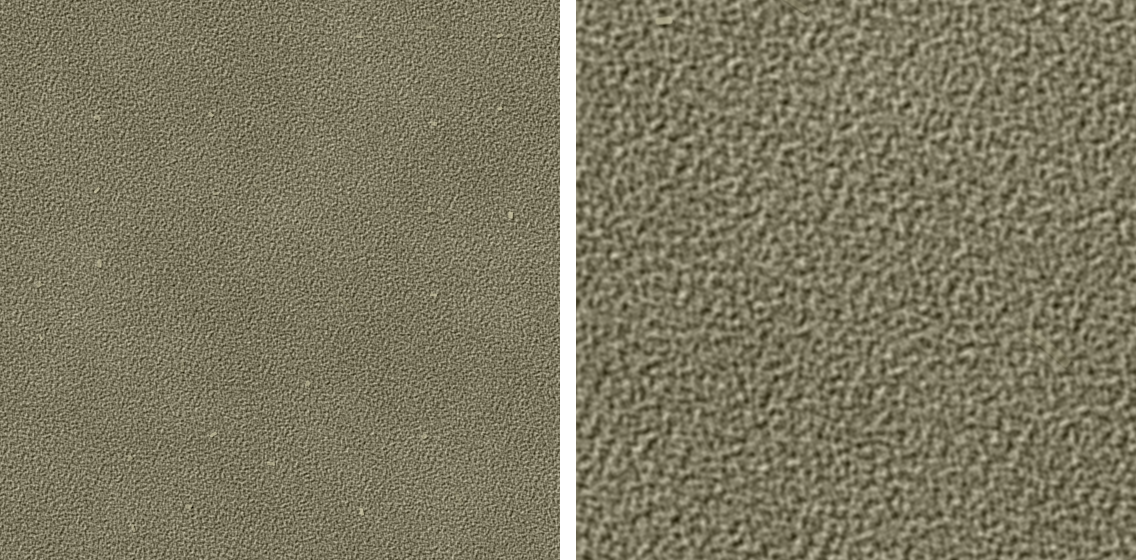
Left: the whole. Right: its middle third, enlarged.
A Shadertoy shader for this texture:

```glsl
// Fine olive-grey grit, like coarse plaster, with a few pale chips scattered on it.
// Two octaves of gradient noise form a height field that is embossed by a light
// from the upper left; chips are rounded boxes, one per occupied grid cell.

const vec3  BASE_COLOR   = vec3(0.485, 0.465, 0.374);
const vec3  CHIP_COLOR   = vec3(0.730, 0.710, 0.590);
const vec2  TO_LIGHT     = vec2(-0.70, 0.71);
const float GRAIN_FREQ   = 182.0;   // coarse grains across the canvas
const float FINE_FREQ    = 290.0;   // fine grains across the canvas
const float FINE_WEIGHT  = 0.7;
const float EMBOSS_STEP  = 0.0037;  // distance between the compared heights
const float RELIEF       = 0.225;   // contrast of the lit relief
const float CREST_TINT   = 0.10;    // raised grains are a little paler
const float MOTTLE       = 0.032;   // contrast of the broad, faint patches
const float CHIP_GRID    = 7.0;
const float CHIP_SHARE   = 0.60;    // share of grid cells holding a chip
const float SLIVER_SHARE = 0.14;    // share of chips that are long and dull
const float SHADOW_DEPTH = 0.16;
const float TAU          = 6.28318;

vec2 hash2(vec2 p) {
    vec3 q = fract(p.xyx * vec3(0.1031, 0.1030, 0.0973));
    q += dot(q, q.yzx + 33.33);
    return fract((q.xx + q.yz) * q.zy);
}

mat2 rotation(float angle) {
    float c = cos(angle), s = sin(angle);
    return mat2(c, s, -s, c);
}

// Contribution of one lattice corner
float slope(vec2 corner, vec2 offset) {
    float angle = TAU * hash2(corner).x;
    return dot(vec2(cos(angle), sin(angle)), offset);
}

float gradientNoise(vec2 p) {
    vec2 i = floor(p), f = fract(p);
    vec2 w = f * f * f * (f * (f * 6.0 - 15.0) + 10.0);
    vec2 e = vec2(1.0, 0.0);
    float low  = mix(slope(i, f), slope(i + e.xy, f - e.xy), w.x);
    float high = mix(slope(i + e.yx, f - e.yx), slope(i + e.xx, f - e.xx), w.x);
    return mix(low, high, w.y);
}

// Height of the gritty surface; the octaves are turned to hide their lattices
float grainHeight(vec2 uv) {
    float coarse = gradientNoise(rotation(0.45) * uv * GRAIN_FREQ + 311.0);
    float fine = gradientNoise(rotation(1.15) * uv * FINE_FREQ + 523.0);
    return coarse + FINE_WEIGHT * fine;
}

float roundedBox(vec2 p, vec2 halfSize, float radius) {
    vec2 q = abs(p) - halfSize + radius;
    return length(max(q, 0.0)) + min(max(q.x, q.y), 0.0) - radius;
}

// Returns chip coverage in x, its shadow in y
vec2 chipLayer(vec2 uv, float blur) {
    vec2 cell = floor(uv * CHIP_GRID);
    vec2 place = hash2(cell * 3.7 + 17.3);
    vec2 kind = hash2(cell * 5.3 + 71.9);
    vec2 shape = hash2(cell * 7.1 + 133.1);
    if (kind.x > CHIP_SHARE) return vec2(0.0);

    vec2 center = (cell + mix(vec2(0.14), vec2(0.86), place)) / CHIP_GRID;
    bool sliver = kind.y < SLIVER_SHARE;
    vec2 halfSize = sliver
        ? vec2(mix(0.009, 0.018, shape.x), mix(0.0018, 0.0036, shape.y))
        : vec2(mix(0.0040, 0.0075, shape.x), mix(0.0020, 0.0040, shape.y));
    float opacity = sliver ? 0.40 : mix(0.60, 1.0, kind.y);

    mat2 turn = rotation(TAU * fract(place.x * 7.0 + shape.y));
    vec2 p = uv - center;
    float chip = roundedBox(turn * p, halfSize, 0.0016);
    float shade = roundedBox(turn * (p + TO_LIGHT * 0.0030), halfSize, 0.0016);
    vec2 cover = 1.0 - smoothstep(-blur, blur, vec2(chip, shade));
    return cover * vec2(opacity, mix(0.6, 1.0, opacity));
}

void mainImage(out vec4 fragColor, in vec2 fragCoord) {
    vec2 uv = fragCoord / iResolution.y;
    float blur = max(0.0009, 0.6 / iResolution.y);

    // Embossed grain
    vec2 halfStep = 0.5 * EMBOSS_STEP * TO_LIGHT;
    float behind = grainHeight(uv - halfStep);
    float facing = grainHeight(uv + halfStep);
    float grain = RELIEF * (behind - facing) + CREST_TINT * (behind + facing);

    // Broad patches
    float patches = gradientNoise(uv * 4.0 + 9.0) + 0.7 * gradientNoise(uv * 17.0 + 41.0);
    vec3 color = BASE_COLOR + grain + MOTTLE * patches;

    // Chips and their shadows
    vec2 chip = chipLayer(uv, blur);
    color -= SHADOW_DEPTH * chip.y * (1.0 - chip.x);
    color = mix(color, CHIP_COLOR + 0.3 * grain, chip.x);

    fragColor = vec4(clamp(color, 0.0, 1.0), 1.0);
}
```
